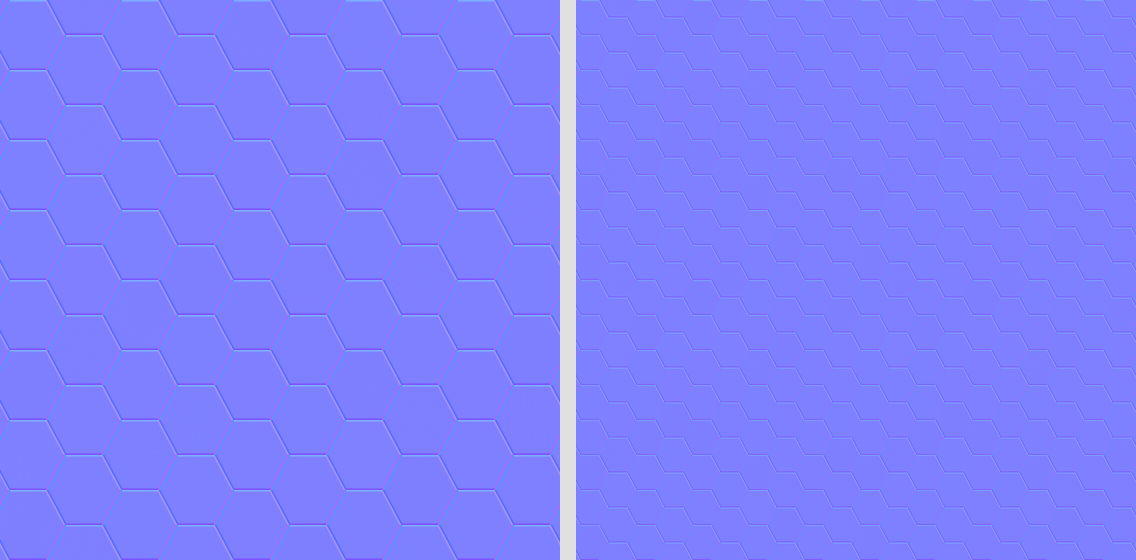
Left: one tile. Right: repeated 2 by 2.
Reproduce this texture map procedurally as a WebGL 2 fragment shader.

```glsl
#version 300 es
precision highp float;

uniform vec2 u_resolution;
out vec4 fragColor;

const vec2 REPEATS = vec2(5.0, 8.0);         // lattice cells across and down
const vec2 EVEN_CENTRE = vec2(0.25, 0.5);    // tile centres within a cell
const vec2 ODD_CENTRE = vec2(0.75, 0.0);
const vec3 FLAT_NORMAL = vec3(0.494, 0.502, 1.0);
const float BEVEL_TILT = 0.18;
const float BEVEL_INNER = 0.0014;            // full tilt up to here
const float BEVEL_OUTER = 0.0043;            // flat from here on
const float TILE_TILT = 0.004;               // slight lean of each tile
const float GRAIN_CELLS = 160.0;
const float GRAIN_STEP = 0.0015;
const float GRAIN_TILT = 0.005;
const float PIT_TILT = 0.025;
const float PIT_LOW = 0.38;
const float PIT_HIGH = 0.65;

// Two pseudo-random values in -1..1 per lattice point
vec2 hash2(vec2 cell) {
  uvec2 v = uvec2(cell) * 1664525u + 10139u;
  v.x += v.y * 1664525u;
  v.y += v.x * 1664525u;
  v ^= v >> 16u;
  v.x += v.y * 1664525u;
  v.y += v.x * 1664525u;
  v ^= v >> 16u;
  return vec2(v & 65535u) / 32767.5 - 1.0;
}

float cornerValue(vec2 cell, vec2 corner, vec2 f, float period) {
  return dot(hash2(mod(cell + corner, period)), f - corner);
}

// Gradient noise that wraps over the canvas
float gradientNoise(vec2 uv, float period) {
  vec2 p = uv * period;
  vec2 cell = floor(p);
  vec2 f = p - cell;
  vec2 w = f * f * f * (f * (f * 6.0 - 15.0) + 10.0);
  float low = mix(cornerValue(cell, vec2(0, 0), f, period),
                  cornerValue(cell, vec2(1, 0), f, period), w.x);
  float high = mix(cornerValue(cell, vec2(0, 1), f, period),
                   cornerValue(cell, vec2(1, 1), f, period), w.x);
  return mix(low, high, w.y);
}

// Fine grain with sparse small pits
float surfaceHeight(vec2 uv) {
  float n = gradientNoise(uv, GRAIN_CELLS);
  return GRAIN_TILT * n - PIT_TILT * smoothstep(PIT_LOW, PIT_HIGH, n);
}

vec2 nearestCentre(vec2 q, vec2 offset) {
  return floor(q - offset + 0.5) + offset;
}

void main() {
  vec2 uv = gl_FragCoord.xy / u_resolution;
  float pixel = 1.0 / min(u_resolution.x, u_resolution.y);

  // Nearest tile centre of two interleaved lattices
  vec2 q = uv * REPEATS;
  vec2 regular = vec2(3.0, sqrt(3.0));
  vec2 even = nearestCentre(q, EVEN_CENTRE);
  vec2 odd = nearestCentre(q, ODD_CENTRE);
  bool isEven = length((q - even) * regular) < length((q - odd) * regular);
  vec2 centre = isEven ? even : odd;

  // Distance to the closest side and its outward direction
  vec2 local = (q - centre) / REPEATS;
  vec2 side = vec2(local.x < 0.0 ? -1.0 : 1.0, local.y < 0.0 ? -1.0 : 1.0);
  vec2 a = abs(local);
  float halfHeight = 0.5 / REPEATS.y;
  float halfWidth = 1.0 / (3.0 * REPEATS.x);
  vec2 slant = normalize(vec2(halfHeight, 0.5 * halfWidth));
  float flatGap = halfHeight - a.y;
  float slantGap = slant.x * halfWidth - dot(a, slant);
  float gap = min(flatGap, slantGap);
  vec2 outward = side * (flatGap < slantGap ? vec2(0.0, 1.0) : slant);

  // Rounded bevel, softened where the two slopes meet
  float bevel = 1.0 - smoothstep(BEVEL_INNER, BEVEL_OUTER, gap);
  bevel *= clamp(2.0 * gap / pixel, 0.0, 1.0);
  vec2 tilt = BEVEL_TILT * bevel * outward;

  // Lean per tile and surface wear
  vec2 tileId = mod(floor(centre * 2.0 + 0.5), REPEATS * 2.0);
  tilt += TILE_TILT * hash2(tileId + 7.0);
  float here = surfaceHeight(uv);
  tilt += here - vec2(surfaceHeight(uv + vec2(GRAIN_STEP, 0.0)),
                      surfaceHeight(uv + vec2(0.0, GRAIN_STEP)));

  fragColor = vec4(FLAT_NORMAL + vec3(tilt, 0.0), 1.0);
}
```
